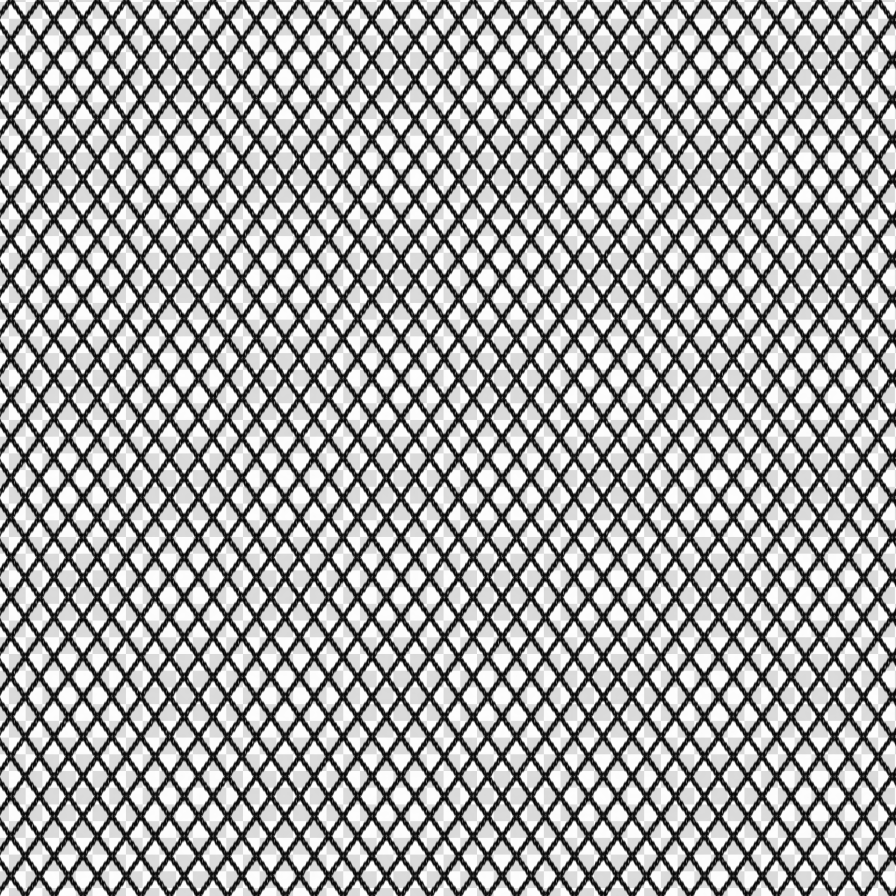
A Shadertoy shader for this pattern:

```glsl
vec2 gradientAt(vec2 cell) {
    float angle = 6.2832 * fract(sin(dot(cell, vec2(127.1, 311.7))) * 43758.5);
    return vec2(cos(angle), sin(angle));
}

float gradientNoise(vec2 p) {
    vec2 i = floor(p), f = fract(p);
    vec2 u = f * f * (3.0 - 2.0 * f);
    vec2 e = vec2(0.0, 1.0);
    float low = mix(dot(gradientAt(i), f), dot(gradientAt(i + e.yx), f - e.yx), u.x);
    float high = mix(dot(gradientAt(i + e.xy), f - e.xy), dot(gradientAt(i + 1.0), f - 1.0), u.x);
    return mix(low, high, u.y);
}

// Light and grey squares with crisp borders
vec3 checkerboard(vec2 p, float blur) {
    float frequency = 53.6 * 3.14159;
    vec2 wave = cos((p - vec2(0.7096, 0.466)) * frequency);
    vec2 side = clamp(wave / (frequency * blur), -1.0, 1.0);
    return vec3(mix(0.99, 0.857, 0.5 + 0.5 * side.x * side.y));
}

// x: signed distance to the cord edge, y: highlight on its twist
vec2 cord(float across, float along, float seed) {
    float offset = (fract(across + 0.5) - 0.5) / length(vec2(31.0, 22.5));
    float strand = floor(across + 0.5);
    float wear = gradientNoise(vec2(along * 3.1, strand * 7.3 + seed));
    float twist = 6.2832 * (along * 4.0 + offset * 100.0) + 1.5 * wear;
    float edge = abs(offset) - 0.0025 - 0.0004 * cos(twist) - 0.0004 * wear;
    float glint = smoothstep(0.1, 0.95, sin(twist + 0.8));
    glint *= exp(-pow((offset - 0.0004) / 0.0012, 2.0)) * (0.6 + 0.9 * wear);
    return vec2(edge, glint);
}

void mainImage(out vec4 fragColor, in vec2 fragCoord) {
    vec2 p = fragCoord / iResolution.y;
    float blur = max(0.0013, 0.7 / iResolution.y);
    vec2 grid = p * vec2(31.0, 22.5) + vec2(-0.37, 0.5);
    vec2 diagonal = vec2(grid.x + grid.y, grid.x - grid.y);

    // Two crossing families of twisted cord
    vec2 rising = cord(diagonal.y, diagonal.x, 0.37);
    vec2 falling = cord(diagonal.x, diagonal.y, 41.63);
    float edge = min(rising.x, falling.x);
    float glint = rising.x < falling.x ? rising.y : falling.y;

    // Knots where the cords meet
    vec2 toKnot = fract(diagonal + 0.5) - 0.5;
    vec2 knotOffset = 0.5 * vec2((toKnot.x + toKnot.y) / 31.0, (toKnot.x - toKnot.y) / 22.5);
    edge = min(edge, length(knotOffset * vec2(1.0, 0.75)) - 0.0037);
    float knotGlint = exp(-dot(knotOffset, knotOffset) / 0.0000015);

    float cover = 1.0 - smoothstep(-blur, blur, edge);
    vec3 background = checkerboard(p, 0.5 / iResolution.y) + 0.008 * gradientNoise(p * 150.0);
    vec3 thread = vec3(0.045 + 0.45 * max(glint, 0.6 * knotGlint));
    thread += 0.05 * gradientNoise(p * 190.0);
    fragColor = vec4(clamp(mix(background, thread, cover), 0.0, 1.0), 1.0);
}
```
